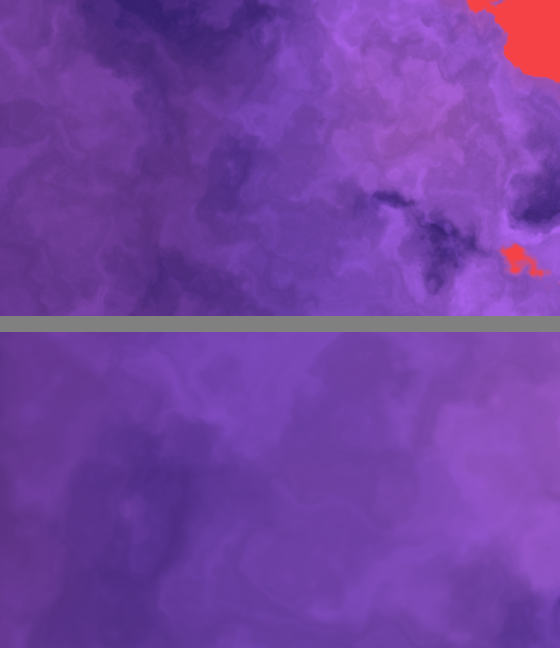
Top, the full canvas; bottom, a detail of the centre.
Give the GLSL for this texture, as a Shadertoy shader.

```glsl
vec2 hash2(vec2 cell) {
    vec2 s = vec2(dot(cell, vec2(127.1, 311.7)), dot(cell, vec2(269.5, 183.3)));
    return fract(sin(s) * 43758.5);
}

// Cellular noise: soft blobs around one jittered point per cell, mean near zero
float puffs(vec2 p) {
    vec2 cell = floor(p), f = p - cell;
    float sum = 0.0;
    for (int y = -1; y <= 1; y++)
    for (int x = -1; x <= 1; x++) {
        vec2 offset = vec2(x, y);
        vec2 d = offset + hash2(cell + offset) - f;
        sum += exp(-8.0 * dot(d, d));
    }
    return sum - 0.39;
}

float smoke(vec2 p, int octaves) {
    float sum = 0.0, amp = 0.5;
    for (int i = 0; i < octaves; i++) {
        sum += amp * puffs(p);
        p = mat2(1.6, 1.2, -1.2, 1.6) * p + 5.3;
        amp *= 0.5;
    }
    return sum;
}

float pocket(vec2 p, vec2 center, vec2 size) {
    vec2 d = (p - center) / size;
    return exp(-dot(d, d));
}

void mainImage(out vec4 fragColor, in vec2 fragCoord) {
    vec2 p = fragCoord / iResolution.y;
    p.x += 0.889 - 0.5 * iResolution.x / iResolution.y;

    // Gentle drift bends the layers, finer curls fray the edges
    vec2 drift = vec2(smoke(p * 2.6 + 3.0, 3), smoke(p * 2.6 + 17.0, 3));
    vec2 curl = vec2(smoke(p * 11.0 + 31.0, 4), smoke(p * 11.0 + 47.0, 4));
    vec2 q = p + 0.14 * drift + 0.07 * curl;
    vec2 flow = p * vec2(4.2, 3.4) + 0.8 * drift + 0.3 * curl;
    float body = smoke(flow, 5);
    float relief = body - smoke(flow + vec2(0.08, 0.16), 5);
    float right = smoothstep(0.8, 1.5, q.x + 0.2 * (q.y - 0.5));

    // Plum on the left, blue violet in the middle, bright violet on the right
    vec3 color = mix(vec3(0.385, 0.21, 0.55), vec3(0.43, 0.255, 0.67),
                     smoothstep(0.5, 1.0, q.x));
    color = mix(color, vec3(0.57, 0.33, 0.79), right);
    color += vec3(0.075, 0.045, 0.08) * pocket(q, vec2(0.15, 0.8), vec2(0.22, 0.27));
    color += vec3(0.06, 0.035, 0.06) * pocket(q, vec2(0.24, 0.3), vec2(0.15, 0.25));
    color += vec3(0.06, 0.03, 0.06) * pocket(q, vec2(1.12, 0.85), vec2(0.25, 0.2));
    color = mix(color, vec3(0.59, 0.33, 0.7),
                0.7 * pocket(q, vec2(1.33, 0.6), vec2(0.26, 0.2)));

    // Dark hollows
    float hollow = 0.75 * pocket(q, vec2(0.54, 1.0), vec2(0.22, 0.17))
                 + 0.3 * pocket(q, vec2(0.8, 0.95), vec2(0.14, 0.14))
                 + 0.6 * pocket(q, vec2(0.76, 0.55), vec2(0.1, 0.15))
                 + 0.35 * pocket(q, vec2(0.45, 0.66), vec2(0.09, 0.18))
                 + 0.35 * pocket(q, vec2(0.55, 0.06), vec2(0.3, 0.12))
                 + 0.3 * pocket(q, vec2(0.02, 0.37), vec2(0.1, 0.12))
                 + 0.85 * pocket(q, vec2(1.24, 0.33), vec2(0.1, 0.045))
                 + 0.7 * pocket(q, vec2(1.42, 0.23), vec2(0.1, 0.04))
                 + 0.6 * pocket(q, vec2(1.75, 0.42), vec2(0.1, 0.12));
    hollow = clamp(hollow * (1.0 - 1.2 * body) - 0.25 * body, 0.0, 0.9);
    color = mix(color, vec3(0.22, 0.13, 0.46), hollow);

    // Soft billows, more solid on the right
    color *= 1.0 + 0.16 * body + mix(0.1, 0.22, right) * relief;

    // Red backdrop beyond the upper right edge and through the lower gap
    float edge = dot(q, vec2(0.62, 0.79)) - 1.69 + 0.06 * body
               - 0.06 * pocket(q, vec2(1.56, 0.94), vec2(0.09, 0.08));
    float gap = pocket(q, vec2(1.655, 0.19), vec2(0.045, 0.05))
              + 0.7 * pocket(q, vec2(1.71, 0.13), vec2(0.03, 0.045))
              + 0.8 * pocket(q, vec2(1.79, 0.03), vec2(0.025, 0.05));
    float glow = max(smoothstep(-0.1, 0.02, edge), smoothstep(0.1, 0.6, gap));
    float open = max(smoothstep(-0.012, 0.014, edge), smoothstep(0.35, 0.85, gap));
    color = mix(color, vec3(0.75, 0.35, 0.66), 0.5 * glow);
    color = mix(color, vec3(0.96, 0.26, 0.28), open);

    fragColor = vec4(clamp(color, 0.0, 1.0), 1.0);
}
```
